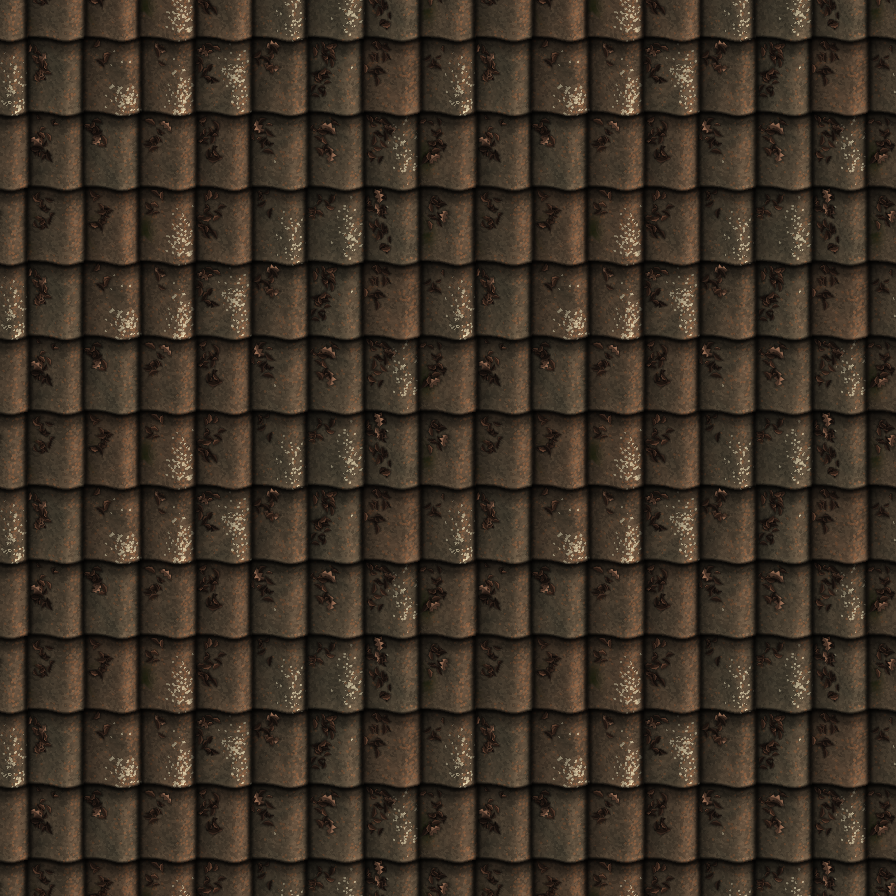
Reproduce this texture procedurally as a three.js fragment shader.

```glsl
#define TILES vec2(16.0, 12.0)
#define VARIETY vec2(8.0, 3.0)
#define LIP_DIP 0.06
#define SEAM_SHIFT 0.03
#define MAX_LEAVES 34
#define LEAF_SIZE 0.075
#define CLAY_GREY vec3(0.268, 0.240, 0.188)
#define CLAY_RED vec3(0.305, 0.238, 0.180)
#define RUST vec3(0.50, 0.31, 0.19)
#define LICHEN vec3(0.66, 0.62, 0.51)
#define MOSS vec3(0.13, 0.15, 0.06)

varying vec2 vUv;

const float TAU = 6.2831853;

vec2 hash2(vec2 p) {
  vec2 q = vec2(dot(p, vec2(127.1, 311.7)), dot(p, vec2(269.5, 183.3)));
  return fract(sin(q) * 43758.5);
}

float bell(float x, float center, float width) {
  float d = (x - center) / width;
  return exp(-d * d);
}

// Cellular noise: distance to the nearest point, and its random value
vec2 cells(vec2 p) {
  vec2 base = floor(p);
  vec2 nearest = vec2(8.0, 0.0);
  for (int j = -1; j <= 1; j++) {
    for (int i = -1; i <= 1; i++) {
      vec2 cell = base + vec2(float(i), float(j));
      vec2 rnd = hash2(cell);
      float d = length(cell + rnd - p);
      if (d < nearest.x) nearest = vec2(d, fract(rnd.x * 7.3 + rnd.y * 3.1));
    }
  }
  return nearest;
}

// Layered warped sines, about -1 to 1
float blotches(vec2 p) {
  float sum = 0.0;
  float amp = 0.5;
  for (int i = 0; i < 5; i++) {
    p += 0.6 * sin(p.yx * 1.3 + float(i) * 2.1);
    sum += amp * sin(p.x) * sin(p.y + 1.0);
    p = mat2(1.5, 1.1, -1.1, 1.5) * p;
    amp *= 0.7;
  }
  return sum;
}

// Curled leaf along x: coverage, soft shadow, shading
vec3 leaf(vec2 p, float angle, float size, float lobes) {
  float c = cos(angle), s = sin(angle);
  vec2 q = mat2(c, -s, s, c) * p / size;
  q.y += 0.3 * q.x * q.x;
  float width = (1.0 - q.x * q.x) * (0.42 + lobes * cos(10.0 * q.x));
  float d = max(abs(q.y) - width, abs(q.x) - 1.0);
  float shade = 0.65 + 0.7 * smoothstep(-0.3, 0.4, q.y) - 0.3 * bell(q.y, 0.0, 0.1);
  return vec3(1.0 - smoothstep(-0.12, 0.14, d), 1.0 - smoothstep(-0.2, 0.6, d), shade);
}

void main() {
  // Tile layout with a wavy lower lip and slightly shifted seams
  vec2 grid = vUv * TILES + 0.5;
  grid.y += LIP_DIP * bell(fract(grid.x), 0.68, 0.27);
  float row = floor(grid.y);
  grid.x += SEAM_SHIFT * sin(TAU * (grid.x * 3.0 / VARIETY.x + row / VARIETY.y));
  vec2 id = mod(floor(grid), VARIETY);
  vec2 f = fract(grid);
  vec2 p = f * vec2(1.0, TILES.x / TILES.y);
  vec2 seed = hash2(id + 3.7);
  vec2 traits = hash2(id + 19.3);
  vec2 offset = floor(seed * 50.0) * 3.0;
  float roll = bell(f.x, 0.81, 0.15);

  // Weathered clay
  float stain = blotches(p * 4.0 + seed * 40.0);
  vec2 grain = cells(p * 24.0 + offset);
  vec3 color = mix(CLAY_GREY, CLAY_RED, clamp(seed.x * 0.8 + 0.4 * roll + 0.3 * stain, 0.0, 1.0));
  color *= 1.0 + 0.13 * stain + 0.26 * (grain.y - 0.5);

  // Rust specks, mostly on the roll
  vec2 speck = cells(p * 18.0 + offset + 40.0);
  float rustAmount = (0.06 + 0.5 * roll) * (0.25 + seed.x) + 0.15 * stain;
  float rust = step(speck.y, rustAmount) * (1.0 - smoothstep(0.2, 0.6, speck.x));
  color = mix(color, RUST, 0.42 * rust);

  // Moss in the pan
  float moss = bell(f.x, 0.12, 0.14) * bell(f.y, 0.4, 0.2) * step(0.8, traits.y);
  color = mix(color, MOSS, 0.8 * moss * smoothstep(-0.2, 0.4, stain));

  // Lichen: fine crumbs with a few larger flakes on some tiles
  vec2 crumb = cells(p * 21.0 + offset + 80.0);
  vec2 flake = cells(p * 10.0 + 0.25 * sin(p.yx * 45.0) + offset + 120.0);
  float patchy = bell(f.x, 0.74, 0.18) * bell(f.y, 0.25 + 0.45 * seed.y, 0.3);
  float spread = patchy * step(0.58, traits.x) * (0.5 + 0.6 * stain);
  float lichen = step(crumb.y, spread) * (1.0 - smoothstep(0.3, 0.6, crumb.x));
  lichen = max(lichen, step(flake.y, 0.55 * spread) * (1.0 - smoothstep(0.25, 0.5, flake.x)));
  color = mix(color, LICHEN, (0.55 + 0.3 * grain.y) * lichen);

  // Pan and roll lighting, thin dark seams, shadow under the lip above
  float light = mix(0.6, 0.92, smoothstep(0.0, 0.4, f.x)) + 0.42 * roll;
  light *= mix(0.4, 1.0, smoothstep(0.0, 0.09, f.x));
  light *= mix(1.0, 0.25, smoothstep(0.91, 1.0, f.x));
  light *= mix(1.06, 0.86, f.y);
  light *= mix(1.0, 0.6, smoothstep(0.76, 0.94, f.y));
  light *= mix(1.0, 0.3, smoothstep(0.93, 0.99, f.y));
  light *= mix(0.3, 1.0, smoothstep(0.0, 0.035, f.y));
  light += 0.12 * bell(f.y, 0.05, 0.02) * (0.3 + roll);
  color *= light;

  // Leaf litter hanging down the pan
  float count = mix(4.0, float(MAX_LEAVES), seed.y);
  float drop = mix(0.28, 0.8, seed.y);
  for (int i = 0; i < MAX_LEAVES; i++) {
    float n = float(i);
    if (n >= count) break;
    vec2 place = hash2(id + n * 1.31 + 5.0);
    vec2 look = hash2(id + n * 2.17 + 9.0);
    float big = step(0.94, look.y);
    float sway = 0.07 * sin(place.y * 5.0 + TAU * traits.y);
    float reach = mix(0.40, 0.22, place.y);
    vec2 center = vec2(0.25 + sway + reach * (place.x - 0.5), (0.93 - drop * place.y) * TILES.x / TILES.y);
    float size = LEAF_SIZE * (0.7 + 0.6 * look.x + 0.7 * big);
    vec3 shape = leaf(p - center, TAU * fract(look.x * 5.0), size, 0.06 + 0.14 * big);
    vec3 tint = mix(vec3(0.12, 0.085, 0.065), vec3(0.33, 0.22, 0.16), look.y * look.y);
    tint = mix(tint, vec3(0.48, 0.35, 0.27), big * 0.7);
    color *= 1.0 - 0.5 * shape.y;
    color = mix(color, tint * shape.z, shape.x * smoothstep(0.0, 0.06, f.x));
  }

  gl_FragColor = vec4(clamp(color, 0.0, 1.0), 1.0);
}
```
